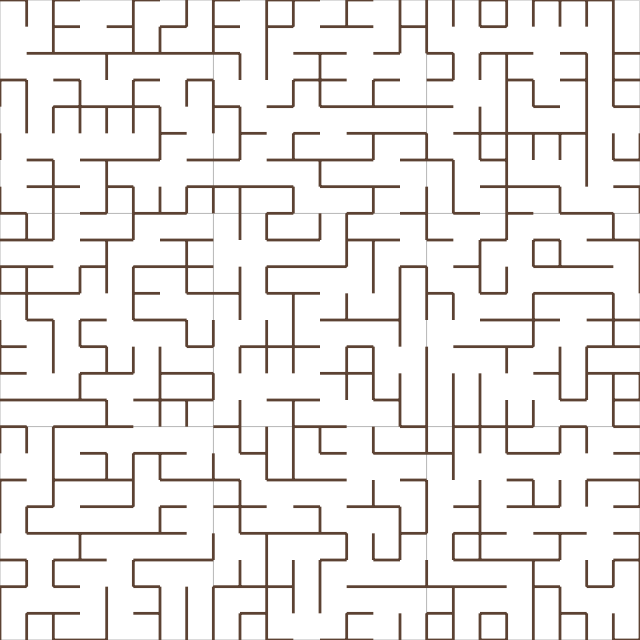
Give the GLSL for this pattern, as a three.js fragment shader.

```glsl
// Irregular maze of thin brown walls on white, with faint grey seams at the thirds.
varying vec2 vUv;

const float CELLS = 24.0;        // maze cells across the canvas
const float SEAM_CELLS = 8.0;    // maze cells between two seams
const float WALL_HALF = 0.052;   // half wall thickness, in cells
const float SEAM_HALF = 0.015;   // half seam thickness, in cells
const vec3 PAPER = vec3(1.0);
const vec3 WALL = vec3(0.36, 0.26, 0.20);
const vec3 SEAM = vec3(0.64);

float hash(vec2 p, float salt) {
  vec3 q = fract(vec3(p.xyx + salt) * vec3(0.1031, 0.1030, 0.0973));
  q += dot(q, q.yzx + 33.33);
  return fract((q.x + q.y) * q.z);
}

// Unit step for direction 0..3: right, up, left, down.
vec2 compass(float k) {
  float angle = k * 1.5707963;
  return floor(vec2(cos(angle), sin(angle)) + 0.5);
}

float opposite(float k) {
  return mod(k + 2.0, 4.0);
}

bool same(float a, float b) {
  return abs(a - b) < 0.5;
}

float firstChoice(vec2 post) {
  return floor(4.0 * hash(post, 17.0));
}

// Each post grows one wall; if two posts face each other, the odd one turns.
float wallChoice(vec2 post) {
  float k = firstChoice(post);
  bool mutual = same(firstChoice(post + compass(k)), opposite(k));
  bool odd = mod(post.x + post.y, 2.0) > 0.5;
  if (mutual && odd) k = mod(k + 1.0 + floor(3.0 * hash(post, 71.0)), 4.0);
  return k;
}

bool hasWall(vec2 post, float k) {
  return same(wallChoice(post), k)
      || same(wallChoice(post + compass(k)), opposite(k));
}

// Coverage of a signed distance, smoothed over one pixel.
float cover(float d, float pixel) {
  return clamp(0.5 - d / pixel, 0.0, 1.0);
}

// Sum of the wall arms that leave the nearest post, with flat ends.
float mazeWalls(vec2 p, float pixel) {
  vec2 post = floor(p + 0.5);
  vec2 q = p - post;
  float total = 0.0;
  for (int i = 0; i < 4; i++) {
    float k = float(i);
    vec2 dir = compass(k);
    float along = dot(q, dir);
    float across = abs(dot(q, vec2(-dir.y, dir.x)));
    float arm = cover(across - WALL_HALF, pixel) * cover(-along, pixel);
    if (hasWall(post, k)) total += arm;
  }
  return min(total, 1.0);
}

float seamLines(vec2 p, float pixel) {
  vec2 d = abs(p - SEAM_CELLS * floor(p / SEAM_CELLS + 0.5));
  return cover(min(d.x, d.y) - SEAM_HALF, pixel);
}

void main() {
  vec2 p = vUv * CELLS;
  float pixel = max(fwidth(p.x), fwidth(p.y));
  vec3 color = mix(PAPER, SEAM, seamLines(p, pixel));
  color = mix(color, WALL, mazeWalls(p, pixel));
  gl_FragColor = vec4(color, 1.0);
}
```
